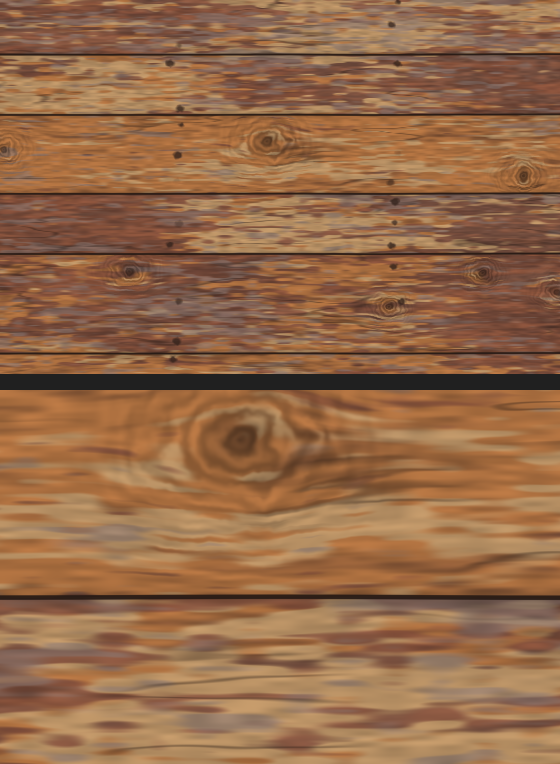
Top: the whole. Bottom: its middle third, enlarged.
Write a WebGL 1 fragment shader that draws this texture.

```glsl
precision highp float;
// Six horizontal planks of weathered timber: orange wood under worn layers of
// ochre and maroon paint. Stretched noise makes the grain and the wear; knots
// bend the grain around them, and nails sit in two columns near the seams.

uniform vec2 u_resolution;

const vec3 UMBER  = vec3(0.47, 0.30, 0.19);
const vec3 ORANGE = vec3(0.68, 0.44, 0.25);
const vec3 OCHRE  = vec3(0.73, 0.60, 0.43);
const vec3 MAROON = vec3(0.37, 0.23, 0.20);
const vec3 RUST   = vec3(0.51, 0.30, 0.23);
const vec3 GREY   = vec3(0.52, 0.45, 0.43);
const vec3 DARK   = vec3(0.15, 0.10, 0.08);

float hash(vec2 p) {
  vec3 q = fract(p.xyx * 0.1031);
  q += dot(q, q.yzx + 33.33);
  return fract((q.x + q.y) * q.z);
}

float noise(vec2 p) {
  vec2 i = floor(p), f = fract(p);
  f = f * f * (3.0 - 2.0 * f);
  return mix(mix(hash(i), hash(i + vec2(1, 0)), f.x),
             mix(hash(i + vec2(0, 1)), hash(i + vec2(1, 1)), f.x), f.y);
}

float fbm(vec2 p) {
  float sum = 0.0, gain = 0.53;
  for (int i = 0; i < 4; i++) {
    sum += gain * noise(p);
    p = p * 2.03 + 7.1;
    gain *= 0.5;
  }
  return sum;
}

// Broad patches, long streaks and fine fibres, centred on one half
float streaks(vec2 p) {
  float n = 0.30 * fbm(p * vec2(2.5, 9.0)) + 0.42 * fbm(p * vec2(5.0, 55.0))
          + 0.28 * noise(p * vec2(24.0, 160.0));
  return (n - 0.5) * 2.2 + 0.5;
}

// Paint left where the streak value exceeds a threshold set by the amount
float cover(float n, float amount) {
  return smoothstep(0.86 - amount, 1.14 - amount, n);
}

// Lower edge of each plank, counted from the top
float plankEdge(float i) {
  if (i < -0.5) return 1.01;
  if (i < 0.5) return 0.855;
  if (i < 1.5) return 0.694;
  if (i < 2.5) return 0.483;
  if (i < 3.5) return 0.322;
  return i < 4.5 ? 0.056 : -0.09;
}

float plankIndex(float y) {
  float id = 0.0;
  for (int i = 0; i < 5; i++) id += step(y, plankEdge(float(i)));
  return id;
}

// Maroon at left and right, then ochre at left and right
vec4 plankPaint(float id) {
  if (id < 0.5) return vec4(0.68, 0.32, 0.45, 0.68);
  if (id < 1.5) return vec4(0.36, 0.50, 0.58, 0.56);
  if (id < 2.5) return vec4(0.05, 0.08, 0.24, 0.32);
  if (id < 3.5) return vec4(0.92, 0.42, 0.20, 0.72);
  return id < 4.5 ? vec4(0.54, 0.47, 0.22, 0.36) : vec4(0.38, 0.36, 0.15, 0.20);
}

// Knot centre and radius
vec3 knotAt(int i) {
  if (i == 0) return vec3(0.713, 0.622, 0.065);
  if (i == 1) return vec3(1.400, 0.530, 0.045);
  if (i == 2) return vec3(0.010, 0.600, 0.045);
  if (i == 3) return vec3(0.345, 0.275, 0.045);
  if (i == 4) return vec3(1.290, 0.270, 0.035);
  return i == 5 ? vec3(1.040, 0.180, 0.035) : vec3(1.490, 0.220, 0.040);
}

float nails(vec2 p, float id, float px) {
  float top = plankEdge(id - 1.0), base = plankEdge(id), mask = 0.0;
  for (int i = 0; i < 6; i++) {
    float column = mod(float(i), 2.0), row = floor(float(i) * 0.5);
    vec2 key = vec2(id * 7.0 + row, column + 3.0);
    vec2 c = vec2(mix(0.47, 1.06, column), mix(base, top, 0.13 + 0.37 * row));
    c += (vec2(hash(key), hash(key + 19.0)) - 0.5) * vec2(0.035, 0.012);
    float r = length((p - c) * vec2(0.8, 1.0)) + 0.004 * (noise(p * 160.0) - 0.5);
    float size = mix(0.004, 0.008, hash(key + 41.0));
    float dot1 = 1.0 - smoothstep(size - px, size + 2.0 * px, r);
    mask = max(mask, dot1 * smoothstep(0.2, 0.6, hash(key + 5.0)));
  }
  return mask;
}

void main() {
  vec2 p = gl_FragCoord.xy / u_resolution.y;
  float px = 1.0 / u_resolution.y;
  float y = p.y + 0.003 * (noise(vec2(p.x * 4.0, 2.0)) - 0.5);
  float id = plankIndex(y);

  // Grain coordinates, bent around the knots of this plank
  vec2 g = p + vec2(0.0, 0.014 * (fbm(p * vec2(3.0, 8.0) + id * 9.0) - 0.5));
  float knot = 0.0, core = 0.0, rings = 0.0;
  for (int i = 0; i < 7; i++) {
    vec3 k = knotAt(i);
    float same = 1.0 - step(0.5, abs(plankIndex(k.y) - id));
    vec2 d = (p - k.xy) / k.z;
    float r = length(d * vec2(0.8, 1.0)) + 0.5 * (fbm(d * 1.6 + k.xy * 30.0) - 0.5);
    float near = same * exp(-r * r * 0.9);
    g.y -= (p.y - k.y) * 0.7 * near;
    knot = max(knot, near);
    core = max(core, same * exp(-r * r * 14.0));
    rings += near * sin(r * 24.0 + 3.0 * noise(d * 3.0));
  }
  g += id * vec2(17.3, 5.1);

  // Bare wood
  float grain = streaks(g);
  vec3 col = mix(UMBER, ORANGE, smoothstep(0.0, 0.75, grain + 0.12));

  // Worn paint layers
  vec4 paint = plankPaint(id);
  float side = smoothstep(0.36, 0.62, p.x + 0.25 * (fbm(g * vec2(4.0, 26.0)) - 0.5));
  float maroon = mix(paint.x, paint.y, side) * (1.0 + 0.5 * smoothstep(1.1, 1.35, p.x));
  float ochre = mix(paint.z, paint.w, side);
  float scrapes = 0.3 * (noise(p * vec2(26.0, 5.0)) - 0.5);
  ochre += scrapes * step(3.5, id) + 0.12 * knot * rings;
  col = mix(col, OCHRE, 0.78 * cover(streaks(g + 31.0), ochre));
  vec3 red = mix(MAROON, RUST, smoothstep(0.2, 0.8, streaks(g + 53.0)));
  col = mix(col, red, 0.82 * cover(streaks(g + 77.0), maroon * (1.0 - 0.5 * knot)));
  float wisps = id > 1.5 && id < 2.5 ? 0.20 : 0.36;
  col = mix(col, GREY, 0.6 * cover(streaks(g + 113.0), wisps));

  // Fibres, fine cracks and knots
  col *= 0.90 + 0.20 * noise(g * vec2(40.0, 210.0));
  float crack = 1.0 - smoothstep(0.0, 0.035, abs(fbm(g * vec2(2.2, 24.0)) - 0.5));
  col = mix(col, DARK, 0.35 * crack * smoothstep(0.45, 0.7, noise(g * vec2(5.0, 14.0))));
  col *= 1.0 + 0.14 * rings - 0.12 * knot;
  col = mix(col, DARK, 0.55 * core);

  // Nails and seams
  col = mix(col, DARK * 1.3, 0.8 * nails(p, id, px));
  float gap = min(abs(y - plankEdge(id)), abs(plankEdge(id - 1.0) - y));
  col *= 1.0 - 0.22 * exp(-gap * 170.0);
  col = mix(col, DARK, 0.92 * (1.0 - smoothstep(0.0018 - px * 0.5, 0.0018 + px, gap)));
  gl_FragColor = vec4(col, 1.0);
}
```
